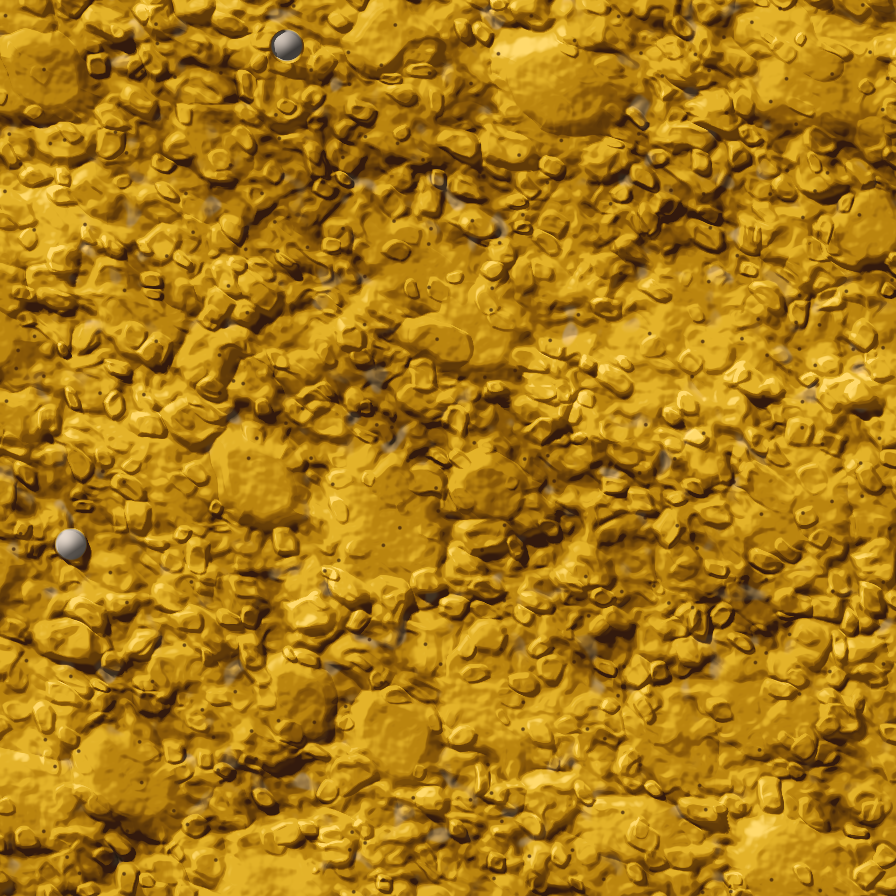
A WebGL 1 fragment shader for this texture:

```glsl
precision highp float;
// Coarse, lumpy road grit under thick yellow paint, in low sun from the upper left.
// Rounded, warped stones and clipped gradient noise form a knobby height field,
// lit by its slope, shaded by a short march toward the sun and tinted by a ramp.

uniform vec2 u_resolution;

const vec3 DEEP  = vec3(0.20, 0.10, 0.05);
const vec3 BROWN = vec3(0.38, 0.23, 0.03);
const vec3 UMBER = vec3(0.54, 0.35, 0.03);
const vec3 OCHRE = vec3(0.73, 0.52, 0.06);
const vec3 GOLD  = vec3(0.89, 0.70, 0.16);
const vec3 GLINT = vec3(1.00, 0.85, 0.42);
const vec3 BARE  = vec3(0.74, 0.61, 0.42);
const vec3 GREY  = vec3(0.66, 0.62, 0.58);

const vec2 SUN = vec2(-0.56, 0.8285); // direction toward the sun
const float SUN_SLOPE = 0.6;          // tangent of its elevation
const float SLOPE_STEP = 0.0024;
const float SHADOW_STEP = 0.0042;
const float AMBIENT = 0.22;
const float DIRECT = 0.92;
const float CAVITY = 0.24;            // darkening of low ground
const float PATCHES = 0.26;           // broad light and dark areas
const vec2 GRAIN = vec2(0.80, -0.60); // long direction of the lumps
const float STRETCH = 0.22;
const vec3 CELLS = vec3(8.0, 17.0, 31.0);          // stones across, per scale
const vec3 RELIEF = vec3(0.0230, 0.0150, 0.0100);  // stone height, per scale
const vec2 KNOB_SCALE = vec2(25.0, 58.0);          // clipped noise, per scale
const vec2 KNOB_RELIEF = vec2(0.0060, 0.0028);
const float BLEND = 0.0015;                        // paint filling the creases
const float PEBBLE_CELLS = 4.0;
const float PINHOLE_CELLS = 30.0;

vec2 hash2(vec2 p) {
  vec3 q = fract(p.xyx * vec3(0.1031, 0.1030, 0.0973));
  q += dot(q, q.yzx + 33.33);
  return fract((q.xx + q.yz) * q.zy);
}

float corner(vec2 cell, vec2 offset) {
  return dot(hash2(cell) * 2.0 - 1.0, offset);
}

float gradientNoise(vec2 p) {
  vec2 i = floor(p), f = p - i;
  vec2 u = f * f * f * (f * (f * 6.0 - 15.0) + 10.0);
  vec2 x = vec2(1.0, 0.0);
  float low = mix(corner(i, f), corner(i + x, f - x), u.x);
  float high = mix(corner(i + x.yx, f - x.yx), corner(i + 1.0, f - 1.0), u.x);
  return mix(low, high, u.y);
}

vec2 warp(vec2 p) {
  return vec2(gradientNoise(p), gradientNoise(p + 71.3));
}

// Noise clipped to flat-topped, irregular knobs, from 0 to 1
float knobs(vec2 p) {
  return smoothstep(-0.14, 0.24, gradientNoise(p));
}

float smoothMax(float a, float b) {
  return 0.5 * (a + b + sqrt((a - b) * (a - b) + BLEND * BLEND));
}

// Highest of the tilted, rounded stones around p, from 0 to about 1
float stones(vec2 p, float cells, float seed) {
  vec2 q = p * cells, home = floor(q);
  float top = 0.0;
  for (int j = -1; j <= 1; j++) {
    for (int i = -1; i <= 1; i++) {
      vec2 cell = home + vec2(float(i), float(j));
      vec2 place = hash2(cell + seed);
      vec2 form = hash2(cell + seed + 57.0);
      vec2 d = q - cell - place;
      float tilt = 0.8 * dot(d, place - 0.5);
      float angle = 6.2832 * form.x;
      float c = cos(angle), s = sin(angle);
      d = vec2(c * d.x + s * d.y, (c * d.y - s * d.x) * mix(1.0, 1.6, place.x));
      float reach = mix(length(d), max(abs(d.x), abs(d.y)), 0.35);
      float plateau = 1.0 - smoothstep(0.5, 1.0, reach / mix(0.34, 0.68, form.y));
      top = max(top, plateau * (mix(0.1, 1.0, fract(form.x * 7.0)) + tilt));
    }
  }
  return top;
}

// Rare round pebbles: a dome from 0 to 1
float pebble(vec2 p) {
  vec2 q = p * PEBBLE_CELLS, cell = floor(q);
  vec2 d = q - cell - 0.2 - 0.6 * hash2(cell + 19.0);
  float present = step(0.83, hash2(cell + 43.0).x);
  return present * max(0.0, 1.0 - dot(d, d) / 0.0055);
}

float surface(vec2 p) {
  vec2 w = p + 0.012 * warp(p * 17.0) + 0.0045 * warp(p * 46.0 + 9.0);
  w -= STRETCH * GRAIN * dot(w, GRAIN);
  float plate = stones(w, CELLS.x, 3.0);
  float h = smoothMax(RELIEF.x * plate, RELIEF.y * stones(w, CELLS.y, 131.0) + 0.006 * plate);
  h = smoothMax(h, RELIEF.z * stones(w, CELLS.z, 277.0) + 0.6 * h);
  float rough = 1.0 - 0.8 * clamp(plate * 1.4, 0.0, 1.0);
  h += rough * KNOB_RELIEF.x * knobs(w * KNOB_SCALE.x + 31.0);
  h += rough * KNOB_RELIEF.y * knobs(w * KNOB_SCALE.y + 63.0);
  h += 0.0060 * gradientNoise(p * 7.0 + 5.0);
  h += 0.0013 * gradientNoise(p * 43.0) + 0.0008 * gradientNoise(p * 110.0);
  float dome = pebble(p);
  return mix(h, 0.010, min(1.0, 4.0 * dome)) + 0.014 * dome;
}

vec3 paint(float tone) {
  vec3 c = mix(DEEP, BROWN, smoothstep(0.02, 0.21, tone));
  c = mix(c, UMBER, smoothstep(0.21, 0.42, tone));
  c = mix(c, OCHRE, smoothstep(0.42, 0.62, tone));
  c = mix(c, GOLD, smoothstep(0.66, 0.90, tone));
  return mix(c, GLINT, smoothstep(1.02, 1.20, tone));
}

void main() {
  vec2 p = gl_FragCoord.xy / min(u_resolution.x, u_resolution.y);
  float h = surface(p);

  // Sunlight on the slope, cut by the tallest blocker on the way to the sun
  float slope = (h - surface(p + SUN * SLOPE_STEP)) / SLOPE_STEP;
  float side = (h - surface(p + vec2(SUN.y, -SUN.x) * SLOPE_STEP)) / SLOPE_STEP;
  float steep = 1.0 + slope * slope + side * side;
  float lambert = (SUN_SLOPE + slope) / sqrt(steep * (1.0 + SUN_SLOPE * SUN_SLOPE));
  float blocked = 0.0;
  for (int i = 1; i <= 6; i++) {
    float t = SHADOW_STEP * float(i);
    blocked = max(blocked, surface(p + SUN * t) - h - t * SUN_SLOPE);
  }
  float lit = 1.0 - smoothstep(0.0, 0.0035, blocked);
  float hollow = 1.0 - smoothstep(0.002, 0.012, h);
  float tone = AMBIENT + DIRECT * max(lambert, 0.0) * lit - CAVITY * hollow;
  tone += PATCHES * (gradientNoise(p * 4.3 + 2.0) + gradientNoise(p * 10.0 + 37.0)) * (0.3 + lit);

  // Worn grit in the hollows, then loose pebbles and pinholes in the paint
  vec3 color = paint(tone);
  float worn = smoothstep(0.16, 0.34, gradientNoise(p * 37.0 + 17.0)) * hollow;
  color = mix(color, BARE * (0.35 + tone), 0.8 * worn);
  color = mix(color, GREY * (0.2 + tone), smoothstep(0.0, 0.25, pebble(p)));
  vec2 q = p * PINHOLE_CELLS, cell = floor(q);
  float hole = 1.0 - smoothstep(0.03, 0.09, length(q - cell - 0.1 - 0.8 * hash2(cell + 83.0)));
  color = mix(color, DEEP, 0.7 * hole * step(0.7, hash2(cell + 97.0).y));
  gl_FragColor = vec4(color, 1.0);
}
```
